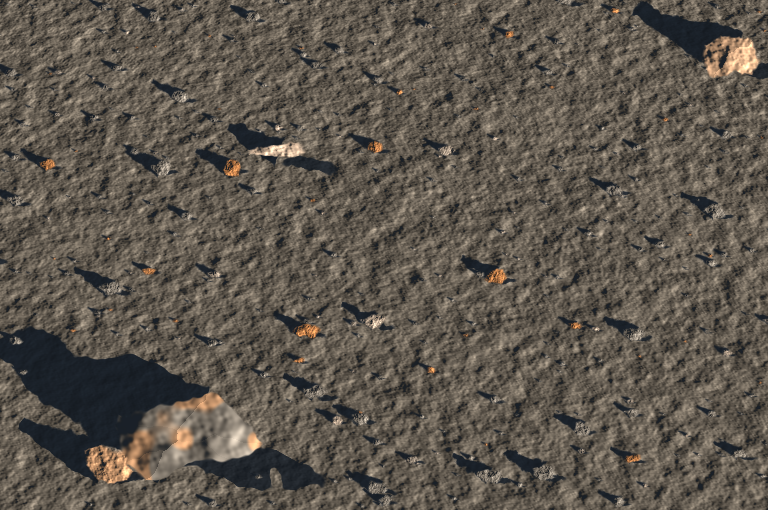
Reproduce this texture procedurally as a Shadertoy shader.

```glsl
// Dark sandy ground under low sun, strewn with angular stones that cast long shadows.
// Noise slopes light the grains; jittered grids scatter stones as noisy polygons,
// and each stone adds a tapering shadow plus a thin contact shadow.

#define SUN vec2(0.888, -0.46)
#define SAND vec3(0.37, 0.34, 0.30)
#define SHADOW vec3(0.10, 0.125, 0.155)
#define GREY vec3(0.50, 0.465, 0.42)
#define ORANGE vec3(0.68, 0.45, 0.27)
#define PALE vec3(0.85, 0.73, 0.62)
#define GRAIN_SCALE 34.0
#define GRAIN_CONTRAST 0.75
#define DUNE_CONTRAST 0.16
#define EDGE_SOFTNESS 0.0022

float hash(vec2 p) {
    return fract(sin(dot(p, vec2(127.1, 311.7))) * 43758.5453);
}

float noise(vec2 p) {
    vec2 i = floor(p), f = fract(p);
    f = f * f * (3.0 - 2.0 * f);
    return mix(mix(hash(i), hash(i + vec2(1, 0)), f.x),
               mix(hash(i + vec2(0, 1)), hash(i + vec2(1, 1)), f.x), f.y);
}

float fbm(vec2 p) {
    float sum = 0.0, amp = 0.5;
    for (int i = 0; i < 4; i++) {
        sum += amp * noise(p);
        p = mat2(0.8, 0.6, -0.6, 0.8) * p * 2.0 + 7.3;
        amp *= 0.5;
    }
    return sum;
}

// Height drop towards the sun: positive where the surface is lit
float sunSlope(vec2 p) {
    return (fbm(p) - fbm(p + SUN * 0.15)) / 0.15;
}

// Tone to colour, with the darkest tones turning blue
vec3 sunlit(vec3 tint, float tone) {
    return mix(SHADOW, tint * tone, smoothstep(0.2, 0.75, tone));
}

float cover(float dist) {
    return smoothstep(EDGE_SOFTNESS, -EDGE_SOFTNESS, dist);
}

// Distance to a random polygon of radius one, with the light on its nearest facet
float polygon(vec2 d, float seed, out float facetLight) {
    float dist = -9.0;
    facetLight = 0.0;
    for (int i = 0; i < 7; i++) {
        float k = float(i);
        float angle = 6.2832 * (k + 0.7 * hash(vec2(k, seed))) / 7.0;
        vec2 normal = vec2(cos(angle), sin(angle));
        float e = dot(d, normal) - 0.65 - 0.35 * hash(vec2(seed, k + 9.0));
        if (e > dist) {
            dist = e;
            facetLight = dot(normal, SUN);
        }
    }
    return dist;
}

// Adds one stone to the premultiplied rock layer and its shadows to the shade
void addRock(vec2 p, vec2 center, float r, float aspect, float seed, vec3 tint,
             inout float shade, inout vec4 rocks) {
    vec2 v = p - center;
    if (length(v) > 4.5 * r) return;
    vec2 q = p * min(1.8 / r, 70.0) + seed;
    vec2 wobble = vec2(fbm(q), fbm(q + 40.0)) - 0.47;

    // Cast shadow, tapering away from the sun
    vec2 u = v + 0.6 * r * wobble;
    float along = -dot(u, SUN);
    float across = abs(dot(u, vec2(-SUN.y, SUN.x)));
    float reach = r * (1.0 + 3.4 / aspect);
    float width = r * length(vec2(0.46, 0.89 / aspect)) * (1.0 - 0.75 * along / reach);
    shade = max(shade, cover(max(across - width, max(-along, along - reach))));

    // Contact shadow at the foot
    vec2 foot = (u - r * vec2(0.85, -0.4)) * vec2(1.0, 4.0);
    shade = max(shade, 0.9 * cover((length(foot) - r * 0.8) * 0.4));

    // Faceted, rough body
    float facetLight;
    float dist = polygon((v + 0.5 * r * wobble) * vec2(1.0, aspect) / r, seed, facetLight);
    float tone = 0.95 + 0.22 * facetLight + 0.75 * sunSlope(q * 1.2);
    rocks = mix(rocks, vec4(sunlit(tint, tone), 1.0), cover(dist * r / aspect));
}

// One layer of stones on a jittered grid, smaller with distance
void scatter(vec2 p, float cell, float size, float chance, float seed,
             inout float shade, inout vec4 rocks) {
    for (int j = 1; j >= -1; j--)
    for (int i = -1; i <= 1; i++) {
        vec2 id = floor(p / cell) + vec2(i, j);
        vec2 jitter = vec2(hash(id + seed), hash(id + seed + 31.0));
        vec2 center = (id + 0.15 + 0.7 * jitter) * cell;
        bool nearBoulder = length((center - vec2(0.27, 0.17)) * vec2(1.0, 1.6)) < 0.27;
        if (nearBoulder || hash(id + seed + 57.0) > chance) continue;
        float h = hash(id + seed + 83.0), kind = hash(id + seed + 11.0);
        float r = size * mix(0.42, 1.0, h * h) * mix(1.15, 0.8, center.y);
        vec3 tint = kind > 0.86 ? ORANGE : mix(GREY, PALE, 0.6 * smoothstep(0.25, 0.0, kind));
        addRock(p, center, r, mix(1.2, 1.9, jitter.y), kind * 90.0, tint, shade, rocks);
    }
}

void mainImage(out vec4 fragColor, in vec2 fragCoord) {
    vec2 p = fragCoord / iResolution.y;

    // Ground: fine grains over gentle, slightly rising ripples
    vec2 ground = vec2(p.x - 0.75, p.y * 1.25) / (1.0 - 0.22 * p.y);
    vec2 ripple = mat2(0.97, -0.24, 0.24, 0.97) * ground * vec2(4.0, 11.0);
    float tone = 1.04 + GRAIN_CONTRAST * sunSlope(ground * GRAIN_SCALE)
               + DUNE_CONTRAST * sunSlope(ripple) + 0.2 * (fbm(ground * 9.0) - 0.47);
    vec3 color = sunlit(SAND, tone);

    // Stones in three sizes
    float shade = 0.0;
    vec4 rocks = vec4(0.0);
    scatter(p, 0.04, 0.0055, 0.22, 3.0, shade, rocks);
    scatter(p, 0.08, 0.012, 0.38, 19.0, shade, rocks);
    scatter(p, 0.13, 0.027, 0.46, 42.0, shade, rocks);

    // Boulder with a side lobe, a pale flat stone and a pale lump
    float rust = smoothstep(0.42, 0.62, noise(p * 22.0) + 0.9 * (0.33 - p.x));
    vec3 boulder = mix(GREY, mix(ORANGE, PALE, 0.4), rust);
    addRock(p, vec2(0.37, 0.145), 0.16, 2.0, 5.0, boulder, shade, rocks);
    addRock(p, vec2(0.21, 0.085), 0.05, 1.2, 8.0, boulder, shade, rocks);
    addRock(p, vec2(0.555, 0.70), 0.065, 4.0, 2.0, PALE, shade, rocks);
    addRock(p, vec2(1.43, 0.89), 0.065, 1.6, 6.0, mix(ORANGE, PALE, 0.6), shade, rocks);

    color = mix(color, SHADOW * (0.75 + 0.25 * tone), shade);
    fragColor = vec4(color * (1.0 - rocks.a) + rocks.rgb, 1.0);
}
```
